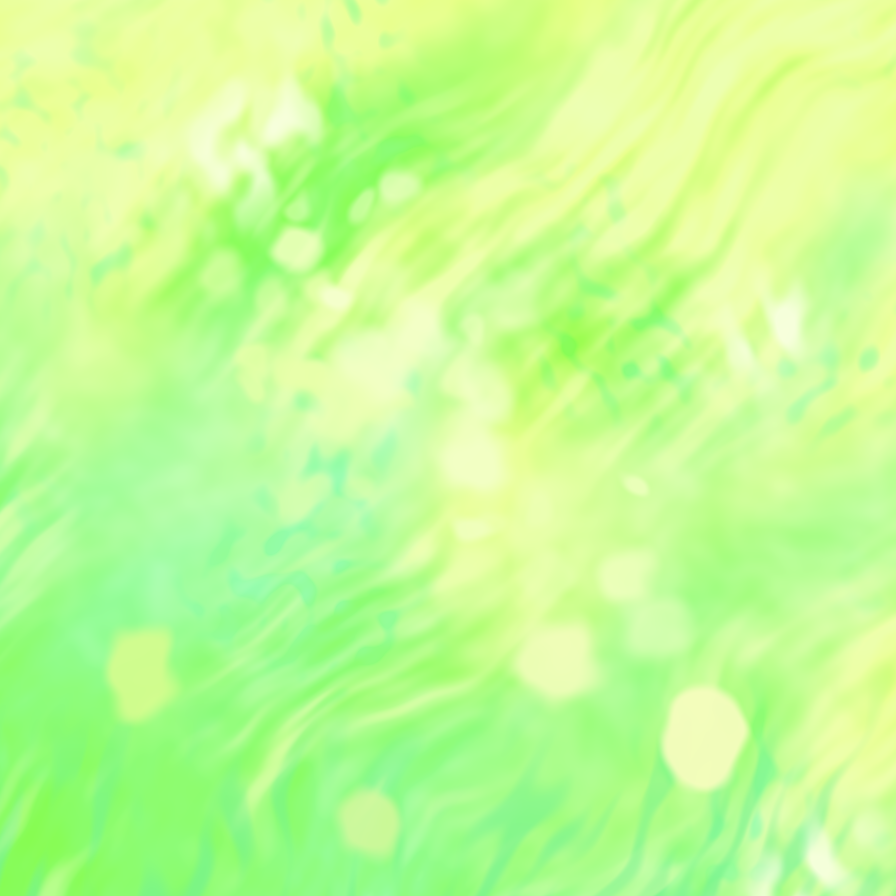
This background is drawn by a Shadertoy shader. Its source:

```glsl
// Blurred spring meadow: diagonal grass streaks and pale bokeh in lime, mint and yellow.

vec2 hash2(vec2 p) {
    vec3 q = fract(p.xyx * vec3(0.1031, 0.1030, 0.0973));
    q += dot(q, q.yzx + 33.33);
    return fract((q.xx + q.yz) * q.zy);
}

vec2 gradientAt(vec2 cell) {
    float angle = 6.2832 * hash2(cell + 57.0).x;
    return vec2(cos(angle), sin(angle));
}

float gradientNoise(vec2 p) {
    vec2 i = floor(p), f = p - i;
    vec2 u = f * f * f * (f * (f * 6.0 - 15.0) + 10.0);
    vec2 e = vec2(1.0, 0.0);
    float low = mix(dot(gradientAt(i), f), dot(gradientAt(i + e), f - e), u.x);
    float high = mix(dot(gradientAt(i + e.yx), f - e.yx),
                     dot(gradientAt(i + 1.0), f - 1.0), u.x);
    return mix(low, high, u.y);
}

vec2 rotate(vec2 p, float angle) {
    float c = cos(angle), s = sin(angle);
    return vec2(c * p.x + s * p.y, c * p.y - s * p.x);
}

// Soft elliptical patch lying along the grass direction
float patchAt(vec2 p, vec2 centre, vec2 size) {
    vec2 q = rotate(p - centre, 0.8) / size;
    return exp(-dot(q, q));
}

// Disc with a blurred rim; softness is a fraction of its radius
float bokeh(vec2 p, vec2 centre, vec2 size, float softness) {
    float d = length((p - centre) / size);
    return 1.0 - smoothstep(1.0 - softness, 1.0 + softness, d);
}

void mainImage(out vec4 fragColor, in vec2 fragCoord) {
    vec2 p = fragCoord / iResolution.xy;
    vec2 bend = vec2(gradientNoise(p * 3.0 + 4.0), gradientNoise(p * 3.0 + 19.0));
    vec2 w = p + 0.07 * bend;
    w += 0.012 * vec2(gradientNoise(p * 13.0), gradientNoise(p * 13.0 + 31.0));

    // Grass streaks, broad to fine, and soft mottling
    vec2 along = rotate(w, 0.8);
    float broad = gradientNoise(along * vec2(2.6, 9.0) + 3.0);
    float blades = gradientNoise(along * vec2(5.0, 24.0) + 11.0);
    float fine = gradientNoise(along * vec2(11.0, 52.0) + 23.0);
    float bladeMask = smoothstep(-0.35, 0.25, gradientNoise(p * 3.5 + 41.0));
    float mottle = gradientNoise(w * 14.0 + 61.0) + 0.6 * gradientNoise(w * 31.0 + 7.0);

    // Vivid, minty and yellow regions
    float shade = patchAt(w, vec2(0.31, 0.76), vec2(0.13, 0.07));
    float lime = patchAt(w, vec2(0.50, 0.90), vec2(0.22, 0.09))
               + patchAt(w, vec2(0.64, 0.62), vec2(0.13, 0.07));
    float corner = patchAt(w, vec2(0.02, 0.03), vec2(0.22, 0.20));
    float mint = patchAt(w, vec2(0.24, 0.44), vec2(0.24, 0.13));
    float edge = patchAt(w, vec2(0.98, 0.74), vec2(0.11, 0.05));
    float band = patchAt(w, vec2(0.84, 0.33), vec2(0.24, 0.065));

    float warmth = 0.58 + dot(p - 0.5, vec2(0.62, 1.1));
    warmth += 0.45 * patchAt(w, vec2(0.08, 0.80), vec2(0.20, 0.20))
            + 0.40 * patchAt(w, vec2(0.53, 0.46), vec2(0.15, 0.17))
            + 0.45 * patchAt(w, vec2(0.96, 0.19), vec2(0.20, 0.10));
    warmth -= 0.75 * shade + 0.55 * lime + 0.1 * mint + 0.75 * edge + 0.45 * band;
    warmth = min(warmth, 1.05) + 0.40 * broad + 0.22 * mottle;
    warmth += bladeMask * (0.50 * blades + 0.34 * fine);

    // Small leafy mottling in loose clusters
    float cluster = smoothstep(0.0, 0.35, gradientNoise(p * 4.0 + 73.0));
    cluster = max(cluster, patchAt(p, vec2(0.06, 0.84), vec2(0.12, 0.14)));
    float leaves = cluster * smoothstep(0.0, 0.5, gradientNoise(w * vec2(36.0, 30.0) + 8.0));
    warmth = clamp(warmth - 0.60 * leaves, 0.0, 1.0);

    vec3 color = mix(vec3(0.57, 0.99, 0.53), vec3(0.92, 1.0, 0.61), warmth);
    float vivid = shade + 0.8 * lime + corner + 0.5 * broad - bladeMask * 0.6 * (blades + fine);
    color -= clamp(vivid, -0.25, 1.0) * vec3(0.04, 0.0, 0.19);
    color += vec3(0.01, 0.0, 0.13) * clamp(mint + 0.4 * leaves + 0.5 * edge, 0.0, 1.0);
    color.b += 0.07 * mottle;

    // Cool blades near the ground
    float ground = 1.0 - smoothstep(0.02, 0.28, p.y);
    float stems = smoothstep(0.0, 0.4, gradientNoise(rotate(w, 1.2) * vec2(9.0, 36.0)));
    color = mix(color, vec3(0.46, 0.95, 0.56), 0.7 * ground * stems);

    // Bright thin blades catching the light
    float glint = bladeMask * smoothstep(0.12, 0.45, blades + 0.5 * fine);
    color = mix(color, vec3(0.92, 1.0, 0.68), 0.5 * glint);

    // Pale bokeh scattered down the falling diagonal
    vec2 wobble = p + 0.016 * vec2(gradientNoise(p * 24.0), gradientNoise(p * 24.0 + 9.0));
    for (int i = 0; i < 48; i++) {
        vec2 a = hash2(vec2(float(i), 3.7)), b = hash2(vec2(float(i), 18.3));
        vec2 c = hash2(vec2(float(i), 41.9));
        vec2 centre = mix(vec2(0.20, 0.84), vec2(0.68, 0.30), a.x);
        centre += (b - 0.5) * vec2(0.34, 0.24);
        vec2 size = mix(0.012, 0.038, c.x * c.x) * vec2(1.0, 1.0 + 0.5 * a.y);
        vec2 q = rotate(wobble - centre, (c.y - 0.5) * 2.4);
        float disc = bokeh(q, vec2(0.0), size, 0.45);
        vec3 tint = mix(vec3(0.91, 1.0, 0.66), vec3(0.98, 1.0, 0.86), b.x * b.x);
        color = mix(color, tint, disc * mix(0.3, 0.95, c.y));
    }

    // Large foreground buds
    vec3 cream = vec3(0.96, 0.99, 0.74);
    color = mix(color, cream, 0.95 * bokeh(wobble, vec2(0.785, 0.175), vec2(0.045, 0.060), 0.16));
    color = mix(color, vec3(0.84, 0.99, 0.56), 0.9 * bokeh(wobble, vec2(0.155, 0.25), vec2(0.038, 0.052), 0.28));
    color = mix(color, cream, 0.85 * bokeh(wobble, vec2(0.62, 0.26), vec2(0.048, 0.044), 0.35));
    color = mix(color, vec3(0.85, 0.97, 0.62), 0.8 * bokeh(wobble, vec2(0.41, 0.08), vec2(0.032, 0.036), 0.35));

    // Sunlit blossom clusters
    float blossom = patchAt(p, vec2(0.86, 0.63), vec2(0.07, 0.05))
                  + patchAt(p, vec2(0.28, 0.84), vec2(0.11, 0.07))
                  + patchAt(p, vec2(0.89, 0.01), vec2(0.10, 0.05));
    float petals = smoothstep(-0.25, 0.35, gradientNoise(p * vec2(29.0, 19.0) + 5.0));
    color = mix(color, vec3(0.97, 1.0, 0.87), clamp(blossom * (0.15 + petals), 0.0, 0.95));

    fragColor = vec4(clamp(color, 0.0, 1.0), 1.0);
}
```
